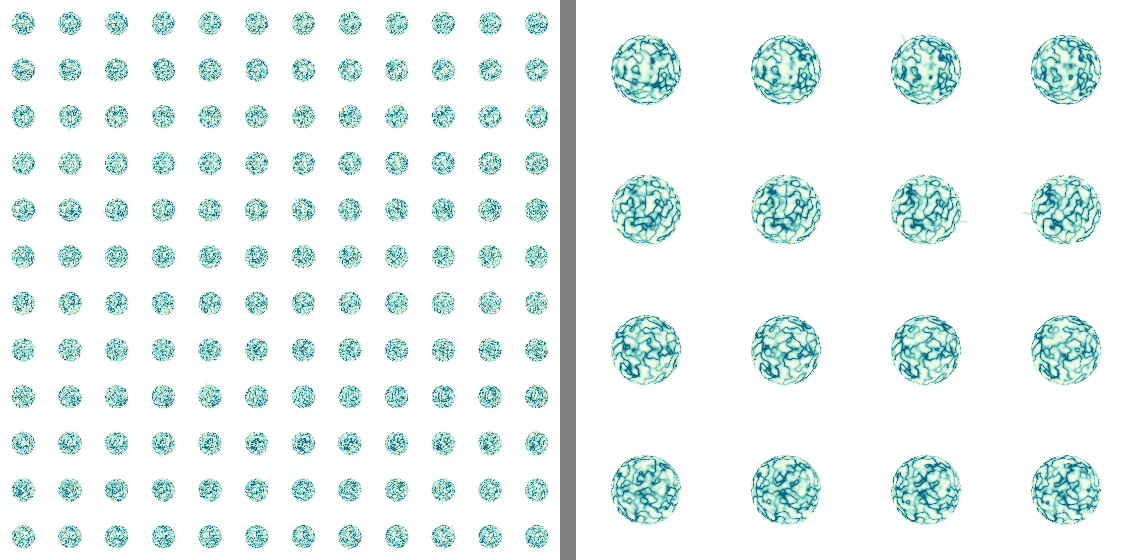
Left: the whole. Right: its middle third, enlarged.
Reproduce this pattern procedurally as a three.js fragment shader.

```glsl
// A 12 by 12 grid of small teal veined spheres whose marbling drifts from cell to cell.
varying vec2 vUv;

float hash(vec3 p) {
  p = fract(p * vec3(0.1031, 0.1137, 0.0973));
  p += dot(p, p.yzx + 33.33);
  return fract((p.x + p.y) * p.z);
}

vec3 gradient(vec3 corner) {
  float z = 2.0 * hash(corner) - 1.0;
  float turn = 6.2832 * hash(corner + 57.3);
  return vec3(sqrt(1.0 - z * z) * vec2(cos(turn), sin(turn)), z);
}

// Gradient noise, summed over the eight corners of a lattice cube
float noise(vec3 p) {
  vec3 base = floor(p);
  vec3 f = p - base;
  vec3 fade = f * f * f * (f * (f * 6.0 - 15.0) + 10.0);
  float sum = 0.0;
  for (int i = 0; i < 8; i++) {
    float n = float(i);
    vec3 corner = mod(floor(vec3(n, n / 2.0, n / 4.0)), 2.0);
    vec3 weight = mix(1.0 - fade, fade, corner);
    sum += weight.x * weight.y * weight.z * dot(gradient(base + corner), f - corner);
  }
  return sum;
}

// Cream through mint to deep teal
vec3 palette(float t) {
  vec3 color = mix(vec3(0.95, 0.99, 0.90), vec3(0.73, 0.91, 0.84), smoothstep(0.05, 0.28, t));
  color = mix(color, vec3(0.53, 0.83, 0.77), smoothstep(0.25, 0.46, t));
  color = mix(color, vec3(0.34, 0.69, 0.69), smoothstep(0.43, 0.64, t));
  return mix(color, vec3(0.04, 0.40, 0.51), smoothstep(0.60, 0.90, t));
}

// Dark veins along the zero crossings of the noise
float veins(vec3 p) {
  float ridge = abs(noise(p * 3.8) + 0.3 * noise(p * 7.6 + 9.0));
  return exp(-7.0 * ridge) * (0.95 + 0.9 * noise(p * 2.3 + 21.0));
}

// Sparse hair-thin strands that escape the rim
float strands(vec2 p, float frame, float pixel) {
  float cover = 0.0;
  for (int i = 0; i < 3; i++) {
    vec3 seed = vec3(frame, float(i) * 7.0, 3.0);
    float angle = 6.2832 * hash(seed);
    vec2 outward = vec2(cos(angle), sin(angle));
    float along = dot(p, outward) - 0.95;
    float across = outward.x * p.y - outward.y * p.x;
    float slope = 3.0 * hash(seed + 11.0) - 1.5;
    float dist = abs(across - slope * along + 2.0 * slope * along * along);
    float line = 1.0 - smoothstep(0.01, 0.02 + pixel, dist);
    float reach = step(0.0, along) * (1.0 - smoothstep(0.15, 0.4, along));
    cover = max(cover, step(hash(seed + 23.0), 0.06) * line * reach);
  }
  return cover;
}

void main() {
  // Cells in reading order from the top left; sphere radius is one
  vec2 grid = vUv * 12.0;
  vec2 cell = min(floor(grid), 11.0);
  vec2 p = (grid - cell - 0.5) * 4.0;
  float frame = (11.0 - cell.y) * 12.0 + cell.x;
  float pixel = fwidth(vUv.x) * 48.0;
  float radius = length(p);

  // Front of the sphere, drifting through the noise
  vec3 surface = vec3(p, sqrt(max(1.0 - radius * radius, 0.0)));
  vec3 drift = vec3(0.006, 0.009, 0.024) * frame;
  vec3 sphere = palette(veins(surface + drift + 30.0));

  vec3 color = mix(vec3(1.0), vec3(0.53, 0.83, 0.77), 0.5 * strands(p, frame, pixel));
  float inside = 1.0 - smoothstep(1.0 - 0.5 * pixel, 1.0 + 0.5 * pixel, radius);
  gl_FragColor = vec4(mix(color, sphere, inside), 1.0);
}
```
